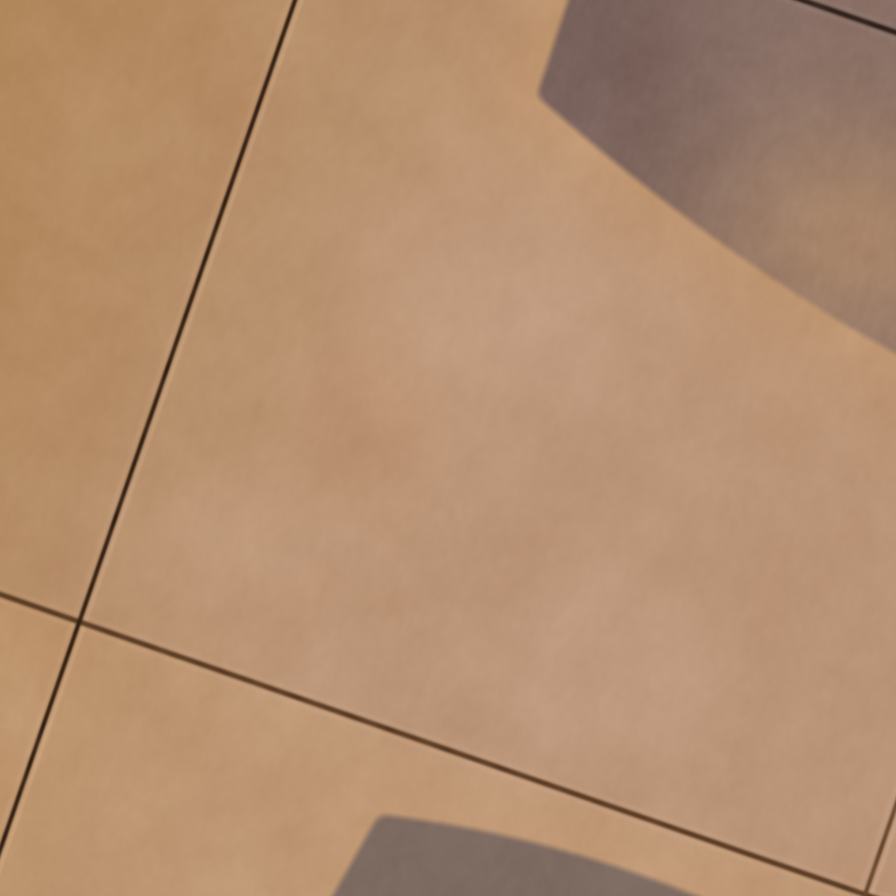
A WebGL 2 fragment shader for this texture:

```glsl
#version 300 es
precision highp float;

#define TILE_SIZE vec2(0.9286, 0.9205)
#define TILE_CORNER vec2(0.0885, 0.306)
#define TILE_AXIS vec2(0.945, -0.328)
#define SEAM_WIDTH vec2(0.0025, 0.0031)
#define UPPER_CORNER vec2(0.599, 0.893)
#define LOWER_CORNER vec2(0.423, 0.091)
#define SHADOW_SOFTNESS 0.0050
#define MOTTLE_AMOUNT 0.050
#define STREAK_AMOUNT 0.030
#define GRAIN_AMOUNT 0.022

uniform vec2 u_resolution;
out vec4 fragColor;

vec2 hashGradient(vec2 cell) {
    vec3 h = fract(cell.xyx * vec3(0.1031, 0.1030, 0.0973));
    h += dot(h, h.yzx + 33.33);
    return 2.0 * fract((h.xx + h.yz) * h.zy) - 1.0;
}

float gradientNoise(vec2 p) {
    vec2 i = floor(p), f = fract(p);
    vec2 w = f * f * f * (f * (f * 6.0 - 15.0) + 10.0);
    vec2 e = vec2(0.0, 1.0);
    float a = dot(hashGradient(i), f);
    float b = dot(hashGradient(i + e.yx), f - e.yx);
    float c = dot(hashGradient(i + e.xy), f - e.xy);
    float d = dot(hashGradient(i + e.yy), f - e.yy);
    return mix(mix(a, b, w.x), mix(c, d, w.x), w.y);
}

float fbm(vec2 p) {
    float sum = 0.0, amp = 0.5;
    for (int i = 0; i < 4; i++) {
        sum += amp * gradientNoise(p);
        p = mat2(1.6, 1.2, -1.2, 1.6) * p + 7.3;
        amp *= 0.5;
    }
    return sum;
}

float blob(vec2 p, vec2 center, vec2 radius) {
    vec2 q = (p - center) / radius;
    return exp(-dot(q, q));
}

float smoothMin(float a, float b, float k) {
    float h = max(k - abs(a - b), 0.0) / k;
    return min(a, b) - 0.25 * h * h * k;
}

// Positive inside: bounded by a leaning left edge and a parabolic edge
float shadowDistance(vec2 p, vec2 corner, float lean, vec2 curve, float side) {
    vec2 q = p - corner;
    float slope = curve.x + 2.0 * curve.y * q.x;
    float arc = side * (q.y - q.x * (curve.x + curve.y * q.x)) / sqrt(1.0 + slope * slope);
    float left = (q.x - lean * q.y) / sqrt(1.0 + lean * lean);
    return smoothMin(arc, left, 0.010);
}

void main() {
    vec2 p = gl_FragCoord.xy / u_resolution;
    float pixel = 1.0 / min(u_resolution.x, u_resolution.y);

    // Tile grid: signed distance to the nearest seam on each axis
    vec2 fromCorner = p - TILE_CORNER;
    vec2 grid = vec2(dot(fromCorner, TILE_AXIS), dot(fromCorner, vec2(-TILE_AXIS.y, TILE_AXIS.x)));
    vec2 seam = mod(grid + 0.5 * TILE_SIZE, TILE_SIZE) - 0.5 * TILE_SIZE;

    // Stone base: ochre at upper left, pinkish beige at lower right
    float warmth = smoothstep(-0.15, 0.9, p.x + 0.45 * (1.0 - p.y));
    vec3 color = mix(vec3(0.695, 0.535, 0.365), vec3(0.730, 0.580, 0.465), warmth);
    color -= vec3(0.002, 0.005, 0.008) * (1.0 - smoothstep(-0.003, 0.003, grid.x));
    color += vec3(0.018, 0.014, 0.0) * (1.0 - smoothstep(-0.003, 0.003, grid.y));

    // Pale clouds and one tan patch
    float pale = blob(p, vec2(0.55, 0.66), vec2(0.17, 0.14))
               + 0.9 * blob(p, vec2(0.25, 0.39), vec2(0.16, 0.09))
               + 0.7 * blob(p, vec2(0.68, 0.25), vec2(0.15, 0.11))
               + 0.8 * blob(p, vec2(0.02, 0.22), vec2(0.04, 0.07));
    color += pale * vec3(0.028, 0.034, 0.043);
    color += blob(p, vec2(0.42, 0.54), vec2(0.08, 0.10)) * vec3(0.0, -0.009, -0.016);

    // Mottling, slanted streaks and fine grain
    float mottle = fbm(p * 8.0 + 2.7);
    float streak = fbm(mat2(0.8, 0.6, -0.6, 0.8) * p * vec2(26.0, 22.0) + 11.0);
    float grain = fbm(grid * vec2(95.0, 60.0));
    float surface = STREAK_AMOUNT * streak + GRAIN_AMOUNT * grain;
    color += MOTTLE_AMOUNT * mottle * vec3(0.85, 1.0, 1.15) + surface;

    // Shadows, with a warm rim outside and reflected light within
    float upper = shadowDistance(p, UPPER_CORNER, 0.329, vec2(-0.882, 0.409), 1.0);
    float lower = shadowDistance(p, LOWER_CORNER, 0.571, vec2(-0.110, -0.414), -1.0);
    color += vec3(0.024, 0.010, -0.024) * exp(-max(-upper, 0.0) * 20.0);
    color += vec3(0.010, 0.006, -0.008) * exp(-max(-lower, 0.0) * 30.0);
    vec3 upperShade = mix(vec3(0.470, 0.380, 0.355), vec3(0.540, 0.440, 0.400), smoothstep(0.62, 0.95, p.x));
    float reflected = blob(p, vec2(0.96, 0.735), vec2(0.17, 0.13));
    upperShade = mix(upperShade, vec3(0.670, 0.530, 0.415), 0.9 * reflected);
    upperShade += 0.04 * mottle + 1.4 * surface;
    vec3 lowerShade = vec3(0.490, 0.415, 0.380) + 0.04 * mottle + surface;
    float soft = SHADOW_SOFTNESS + 0.3 * pixel;
    float upperMask = smoothstep(-soft, soft, upper);
    color = mix(color, upperShade, upperMask);
    color = mix(color, lowerShade, smoothstep(-soft, soft, lower));

    // Seams: soft dark cores with pale bevels, brighter on the right
    vec2 bevel = exp(-pow((abs(seam) - 0.0068) / 0.0026, vec2(2.0)));
    bevel.x *= mix(0.5, 1.0, step(0.0, seam.x));
    color += (bevel.x + 0.4 * bevel.y) * vec3(0.045, 0.045, 0.048);
    vec2 core = exp(-pow(abs(seam) / (SEAM_WIDTH + 0.2 * pixel), vec2(2.6)));
    core *= 0.95 + 0.15 * gradientNoise(grid * 45.0);
    vec3 crossSeam = mix(vec3(0.34, 0.225, 0.135), vec3(0.17, 0.12, 0.10), upperMask);
    vec3 longSeam = mix(vec3(0.19, 0.12, 0.07), vec3(0.40, 0.28, 0.18), step(0.5, grid.x));
    color = mix(color, crossSeam, core.y);
    color = mix(color, longSeam, core.x);

    fragColor = vec4(clamp(color, 0.0, 1.0), 1.0);
}
```
